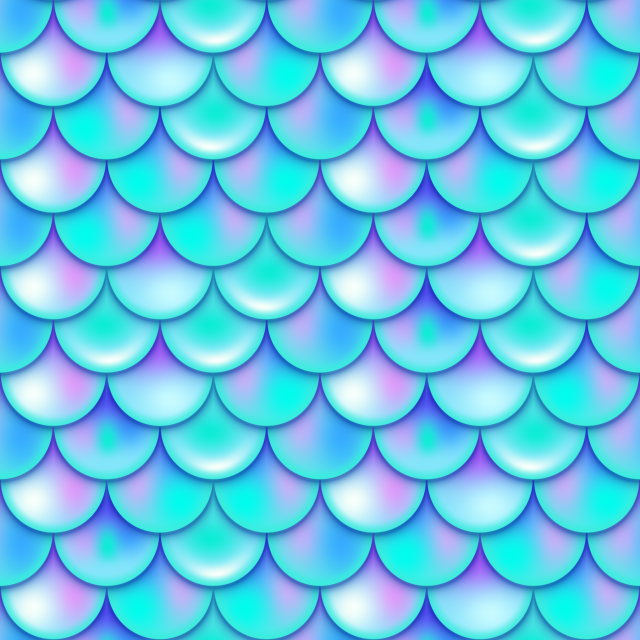
Reproduce this pattern procedurally as a WebGL 1 fragment shader.

```glsl
precision highp float;

uniform vec2 u_resolution;

const float COLUMNS = 6.0;
const float ROWS = 12.0;
const float VARIATION = 0.32;     // share of scales that break the regular order
const float RIM_START = 0.76;     // in scale radii
const float SHADOW_WIDTH = 0.085;
const float SHADOW_DROP = 0.035;
const vec3 SHADOW_TINT = vec3(0.42, 0.55, 0.78);

const vec3 AQUA = vec3(0.30, 0.93, 0.91);
const vec3 TEAL = vec3(0.05, 0.93, 0.84);
const vec3 CYAN = vec3(0.00, 0.99, 0.93);
const vec3 ICE = vec3(0.52, 0.90, 0.98);
const vec3 PALE = vec3(0.78, 0.98, 1.00);
const vec3 WHITE = vec3(0.97, 1.00, 0.98);
const vec3 AZURE = vec3(0.22, 0.68, 1.00);
const vec3 LILAC = vec3(0.80, 0.70, 0.98);
const vec3 PINK = vec3(0.87, 0.59, 0.98);
const vec3 VIOLET = vec3(0.70, 0.38, 1.00);
const vec3 INDIGO = vec3(0.38, 0.35, 1.00);
const vec3 RIM = vec3(0.22, 0.93, 0.86);

float hash(vec2 p) {
  vec3 a = fract(vec3(p.xyx) * 0.1031);
  a += dot(a, a.yzx + 33.33);
  return fract((a.x + a.y) * a.z);
}

// Soft elliptical patch of colour laid over a base
vec3 patchOver(vec3 base, vec3 tint, vec2 q, vec2 center, vec2 size) {
  vec2 d = (q - center) / size;
  return mix(base, tint, exp(-dot(d, d)));
}

// Iridescent colouring, q in scale radii with y up
vec3 sheen(float kind, vec2 q) {
  vec3 c;
  if (kind < 0.5) {         // pearl left, pink right
    c = patchOver(ICE, VIOLET, q, vec2(0.05, 0.75), vec2(0.5, 0.6));
    c = patchOver(c, PINK, q, vec2(0.38, -0.15), vec2(0.42, 0.55));
    c = patchOver(c, WHITE, q, vec2(-0.38, -0.38), vec2(0.48, 0.48));
  } else if (kind < 1.5) {  // violet cusp, pale belly
    c = patchOver(ICE, VIOLET, q, vec2(-0.05, 0.5), vec2(0.65, 0.6));
    c = patchOver(c, PALE, q, vec2(0.2, -0.5), vec2(0.55, 0.42));
  } else if (kind < 2.5) {  // lilac left, bright cyan right
    c = patchOver(AQUA, AZURE, q, vec2(0.2, 0.35), vec2(0.6, 0.6));
    c = patchOver(c, INDIGO, q, vec2(0.0, 0.9), vec2(0.35, 0.45));
    c = patchOver(c, LILAC, q, vec2(-0.4, -0.05), vec2(0.42, 0.6));
    c = patchOver(c, CYAN, q, vec2(0.4, -0.4), vec2(0.42, 0.45));
  } else if (kind < 3.5) {  // lilac left, azure right
    c = patchOver(AQUA, VIOLET, q, vec2(0.0, 0.9), vec2(0.4, 0.5));
    c = patchOver(c, LILAC, q, vec2(-0.3, 0.0), vec2(0.45, 0.6));
    c = patchOver(c, AZURE, q, vec2(0.4, -0.2), vec2(0.45, 0.6));
  } else if (kind < 4.5) {  // indigo cusp, teal streak
    c = patchOver(ICE, LILAC, q, vec2(-0.4, -0.1), vec2(0.4, 0.45));
    c = patchOver(c, AZURE, q, vec2(0.4, 0.0), vec2(0.4, 0.4));
    c = patchOver(c, INDIGO, q, vec2(0.05, 0.5), vec2(0.6, 0.5));
    c = patchOver(c, TEAL, q, vec2(0.02, -0.25), vec2(0.2, 0.35));
    c = patchOver(c, ICE, q, vec2(0.1, -0.72), vec2(0.7, 0.22));
  } else {                  // teal heart, white crescent
    c = patchOver(ICE, AQUA, q, vec2(0.0, 0.6), vec2(0.6, 0.5));
    c = patchOver(c, TEAL, q, vec2(-0.05, -0.1), vec2(0.5, 0.36));
    float band = (length(q) - 0.77) / 0.17;
    float side = (q.x - 0.08) / 0.5;
    float crescent = exp(-band * band - side * side) * smoothstep(0.0, -0.5, q.y);
    c = mix(c, WHITE, crescent);
  }
  return c;
}

// Offset from the centre of the nearest scale in a row, and its column
vec3 locate(vec2 p, float row) {
  float shift = mod(row, 2.0);
  float column = floor((p.x - shift) * 0.5 + 0.5);
  return vec3(p.x - shift - 2.0 * column, row - p.y, column);
}

vec3 scaleColor(vec3 place, float row) {
  vec2 q = place.xy;
  vec2 id = vec2(mod(place.z, COLUMNS), mod(row, ROWS));

  // Regular order of three kinds per row, broken now and then
  float slot = mod(id.x, 3.0);
  float kind = slot + 3.0 * (1.0 - mod(row, 2.0));
  if (slot > 0.5 && hash(id + 7.0) < VARIATION) {
    kind = hash(id + 31.0) < 0.5 ? 2.0 : 5.0;
    if (hash(id + 53.0) < 0.5) q.x = -q.x;
  }
  vec3 color = sheen(kind, q);
  color = mix(color, RIM, 0.9 * smoothstep(RIM_START, 1.0, length(q)) * smoothstep(0.35, -0.1, q.y));

  // Shadow cast by the scales above
  float beside = length(vec2(abs(q.x) - 1.0, q.y - 1.0 + SHADOW_DROP)) - 1.0;
  float above = length(vec2(q.x, q.y - 2.0 + SHADOW_DROP)) - 1.0;
  float gap = max(min(beside, above), 0.0);
  return color * mix(vec3(1.0), SHADOW_TINT, exp(-gap / SHADOW_WIDTH));
}

void main() {
  vec2 uv = gl_FragCoord.xy / u_resolution;
  vec2 p = vec2(uv.x * COLUMNS * 2.0, (1.0 - uv.y) * ROWS);
  float row = floor(p.y);
  vec3 upper = locate(p, row);
  vec3 lower = locate(p, row + 1.0);
  float edge = 1.5 * ROWS / u_resolution.y;
  float outside = smoothstep(1.0 - edge, 1.0, length(upper.xy));
  vec3 color = mix(scaleColor(upper, row), scaleColor(lower, row + 1.0), outside);
  gl_FragColor = vec4(color, 1.0);
}
```
